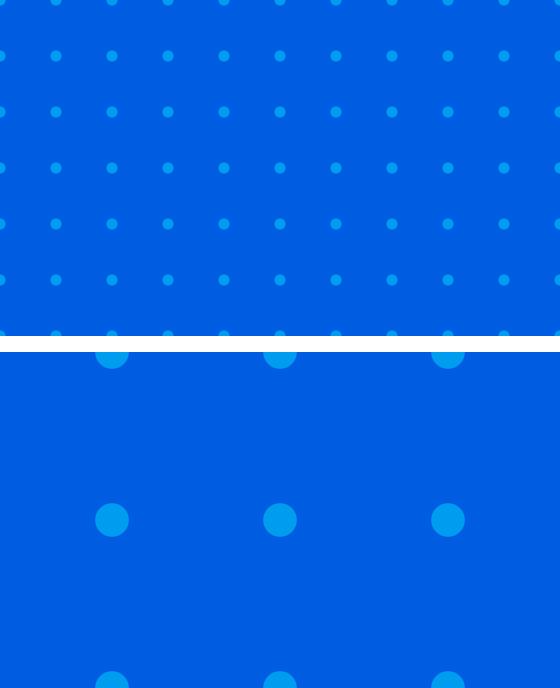
Top: the whole. Bottom: its middle third, enlarged.
Write a Shadertoy shader that draws this pattern.

```glsl
// Light blue round dots on a square grid over a deep blue ground

float dotDistance(vec2 cell, float radius) {
    // Dots sit on the cell corners, so they wrap across every edge
    vec2 offset = fract(cell + 0.5) - 0.5;
    return length(offset) - radius;
}

void mainImage(out vec4 fragColor, in vec2 fragCoord) {
    // Whole repeats: ten across, six down
    vec2 repeats = vec2(10.0, 6.0);
    vec2 cell = fragCoord / iResolution.xy * repeats;
    float pixel = repeats.y / iResolution.y;

    // Edge smoothed over one pixel
    float coverage = clamp(0.5 - dotDistance(cell, 0.1) / pixel, 0.0, 1.0);

    vec3 ground = vec3(0.0, 0.36, 0.88);
    vec3 dotColor = vec3(0.0, 0.61, 0.94);
    fragColor = vec4(mix(ground, dotColor, coverage), 1.0);
}
```
